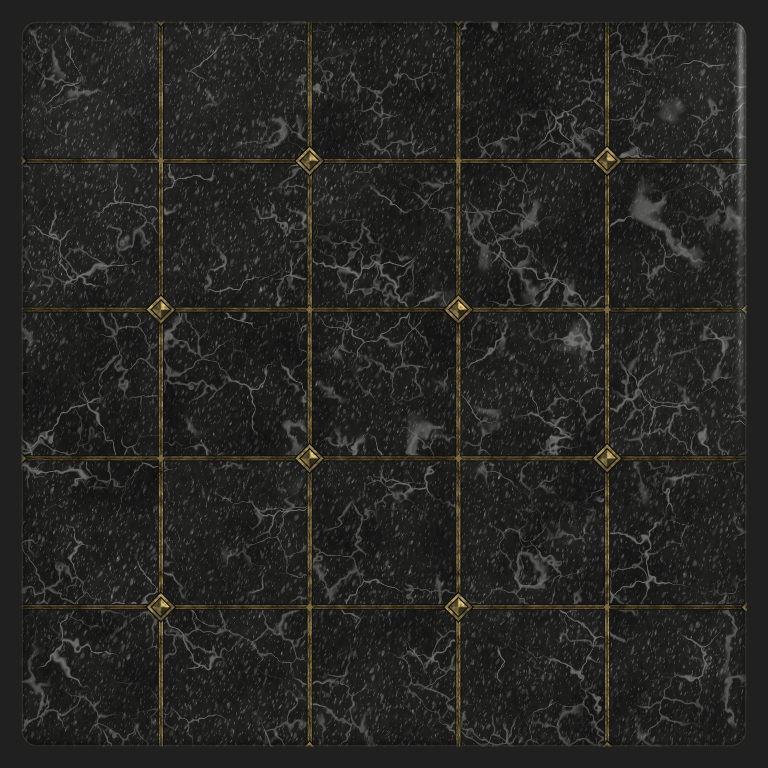
Write a Shadertoy shader that draws this texture.

```glsl
// Black veined marble tiles in a rounded panel, with brass inlay and diamond studs at alternate crossings.
const float PITCH = 0.1937;        // tile spacing; the panel is centred on a tile
const float PANEL_HALF = 0.4722;
const float PANEL_RADIUS = 0.021;
const float GROOVE_HALF = 0.0040;
const float RAIL_OFFSET = 0.0019;
const float RAIL_HALF = 0.0007;
const float STUD_HALF = 0.0205;    // centre to corner
const float VEIN_WIDTH = 0.0009;
const vec3 BACKDROP = vec3(0.125);
const vec3 MARBLE_DARK = vec3(0.062, 0.063, 0.062);
const vec3 MARBLE_LIGHT = vec3(0.165, 0.165, 0.160);
const vec3 VEIN = vec3(0.47, 0.47, 0.455);
const vec3 BRASS = vec3(0.64, 0.56, 0.34);
const vec3 BRASS_DARK = vec3(0.15, 0.125, 0.075);
const vec3 GROOVE = vec3(0.060, 0.056, 0.045);

float hash(vec2 p) {
    vec3 q = fract(p.xyx * 0.1031);
    q += dot(q, q.yzx + 33.33);
    return fract((q.x + q.y) * q.z);
}

float noise(vec2 p) {
    vec2 i = floor(p), f = fract(p);
    f = f * f * (3.0 - 2.0 * f);
    return mix(mix(hash(i), hash(i + vec2(1, 0)), f.x),
               mix(hash(i + vec2(0, 1)), hash(i + 1.0), f.x), f.y);
}

float fbm(vec2 p) {
    float sum = 0.0, amp = 0.533;
    for (int i = 0; i < 4; i++) {
        sum += amp * noise(p);
        p = mat2(1.6, 1.2, -1.2, 1.6) * p + 7.3;
        amp *= 0.5;
    }
    return sum;
}

// Nearest distance, second distance and random id of the nearest cell
vec3 cellular(vec2 p) {
    vec2 base = floor(p);
    vec3 best = vec3(9.0, 9.0, 0.0);
    for (int y = -1; y <= 1; y++)
    for (int x = -1; x <= 1; x++) {
        vec2 cell = base + vec2(x, y);
        float d = length(cell + vec2(hash(cell), hash(cell + 57.0)) - p);
        if (d < best.x) best = vec3(d, best.x, hash(cell + 113.0));
        else best.y = min(best.y, d);
    }
    return best;
}

float band(float d, float halfWidth, float px) {
    return 1.0 - smoothstep(halfWidth - 0.6 * px, halfWidth + 0.6 * px, abs(d));
}

vec3 marble(vec2 uv, vec2 tile, float px) {
    vec2 p = uv + 4.0 * vec2(hash(tile + 20.0), hash(tile + 41.0));
    float cloud = fbm(p * 16.0);
    float grain = fbm(p * vec2(260.0, 130.0));
    float tone = 0.70 * cloud + 0.5 * (grain - 0.5) + 0.10 * hash(tile + 9.0);
    vec3 col = mix(MARBLE_DARK, MARBLE_LIGHT, clamp(tone, 0.0, 1.0));

    // Slanted elongated flecks
    vec2 slant = vec2(p.x - 0.28 * p.y, p.y);
    slant.x += 0.005 * noise(p * 70.0);
    for (int i = 0; i < 3; i++) {
        float scale = 1.0 + 0.55 * float(i);
        vec3 c = cellular(slant * vec2(125.0, 58.0) * scale + 19.0 * float(i));
        float radius = 0.14 + 0.24 * fract(c.z * 7.0);
        float fleck = step(0.48, c.z) * (1.0 - smoothstep(0.3 * radius, radius, c.x));
        col += fleck * (0.05 + 0.13 * fract(c.z * 13.0)) * (0.4 + cloud);
    }

    // Crooked veins along warped cell borders, fading in and out
    vec2 warped = p + 0.045 * (vec2(fbm(p * 22.0), fbm(p * 22.0 + 31.0)) - 0.5);
    warped += 0.006 * (vec2(noise(p * 150.0), noise(p * 150.0 + 17.0)) - 0.5);
    for (int i = 0; i < 2; i++) {
        float scale = 12.0 + 13.0 * float(i);
        vec3 c = cellular(warped * scale + 11.0 * float(i));
        float d = 0.5 * (c.y - c.x) / scale;
        float fade = smoothstep(0.40, 0.72, noise(p * 21.0 + 43.0 * float(i)));
        float line = 1.0 - smoothstep(0.0, VEIN_WIDTH * (0.7 + fade) + 0.4 * px, d);
        col = mix(col, VEIN, line * fade * (0.85 - 0.25 * float(i)));
    }

    // Rare broad wisps
    float ridge = abs(noise(warped * vec2(24.0, 17.0) + 5.0) - 0.5);
    float wisp = smoothstep(0.66, 0.86, noise(p * 17.0 + 83.0));
    return mix(col, VEIN, 0.6 * wisp * (1.0 - smoothstep(0.01, 0.06, ridge)));
}

// Worn double rail; s is the signed distance across, t the position along
vec3 inlay(vec3 col, float s, float t, float gain, float px) {
    float wear = noise(vec2(t * 95.0, gain * 40.0)) * 0.6 + 0.7 * noise(vec2(t * 420.0, s * 700.0));
    col = mix(col, GROOVE, 0.9 * band(s, GROOVE_HALF, px));
    vec3 brass = mix(BRASS_DARK, BRASS * 1.15, clamp(wear * gain, 0.0, 1.0));
    col = mix(col, brass * 0.55, band(s, RAIL_OFFSET, px));
    col = mix(col, brass, band(s - RAIL_OFFSET, RAIL_HALF, px));
    return mix(col, brass * 0.85, band(s + RAIL_OFFSET, RAIL_HALF, px));
}

vec3 stud(vec3 col, vec2 p, vec2 node, float px) {
    float m = (abs(p.x) + abs(p.y)) / STUD_HALF, e = 1.4 * px / STUD_HALF;
    float polish = 0.65 + 0.6 * noise(p * 330.0 + node * 9.0);
    float rimLight = 0.7 + 0.3 * smoothstep(-0.3, 0.3, (p.y - p.x) / STUD_HALF);
    vec2 side = smoothstep(-px, px, p);
    float facet = mix(mix(0.75, 0.35, side.x), mix(0.50, 1.25, side.x), side.y);
    col = mix(col, GROOVE, band(m, 1.0, e));
    col = mix(col, BRASS * rimLight * polish, band(m - 0.78, 0.11, e));
    return mix(col, BRASS * facet * polish, band(m, 0.57, e));
}

void mainImage(out vec4 fragColor, in vec2 fragCoord) {
    float px = 1.0 / min(iResolution.x, iResolution.y);
    vec2 uv = (fragCoord - 0.5 * iResolution.xy) * px + 0.5;
    vec2 grid = (uv - 0.5) / PITCH;
    vec2 node = floor(grid);
    vec2 local = (fract(grid) - 0.5) * PITCH;

    vec3 col = marble(uv, floor(grid + 0.5), px);
    // Soft reflected haze, strongest at upper left and right
    float haze = exp(-14.0 * dot(uv - vec2(0.14, 0.9), uv - vec2(0.14, 0.9))) + smoothstep(0.75, 1.0, uv.x);
    col += 0.045 * haze * (0.3 + uv.y) * fbm(uv * 9.0);

    col = inlay(col, local.y, uv.x, 0.55, px);
    col = inlay(col, local.x, uv.y, 0.95, px);
    if (mod(node.x + node.y, 2.0) < 0.5) col = stud(col, local, node, px);
    else col = mix(col, BRASS * 0.75, band(abs(local.x) + abs(local.y), 0.0048, px));

    // Rounded panel edge with a thin rim and a glint on the right
    vec2 q = abs(uv - 0.5) - PANEL_HALF + PANEL_RADIUS;
    float edge = length(max(q, 0.0)) + min(max(q.x, q.y), 0.0) - PANEL_RADIUS;
    col *= 0.75 + 0.25 * smoothstep(0.0, 0.012, -edge);
    col = mix(col, vec3(0.27, 0.26, 0.22), 0.65 * band(edge + 0.001, 0.0008, px));
    float glint = exp(-pow((uv.x - 0.965) / 0.005, 2.0));
    col += 0.27 * glint * smoothstep(0.35, 0.72, uv.y) * (0.35 + 0.9 * noise(vec2(uv.y * 14.0, 3.0)));
    col = mix(col, BACKDROP, smoothstep(-0.6 * px, 0.6 * px, edge));
    fragColor = vec4(clamp(col, 0.0, 1.0), 1.0);
}
```
